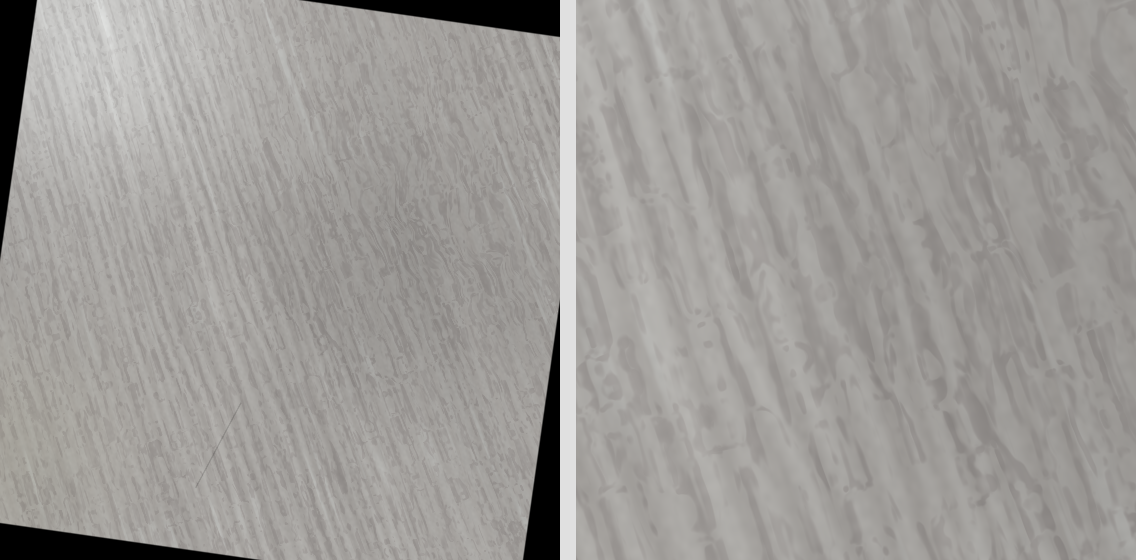
Left: the whole. Right: its middle third, enlarged.
Write a Shadertoy shader that draws this texture.

```glsl
// Pale grey wood board, turned slightly on a black ground.
// Sheared grain coordinates carry stretched value noise: broad light
// ridges, short dark pores and fine speckle, under soft uneven light.

const float BOARD_TILT = 0.1414;
const vec3 WARM_GREY = vec3(1.0, 0.978, 0.955);
const vec3 PALE_GREY = vec3(0.995, 0.995, 0.978);
const vec3 PORE_TINT = vec3(1.012, 0.975, 0.96);

float hash(vec2 p) {
    return fract(sin(dot(p, vec2(127.1, 311.7))) * 43758.5453);
}

float noise(vec2 p) {
    vec2 cell = floor(p);
    vec2 f = fract(p);
    f = f * f * (3.0 - 2.0 * f);
    float low = mix(hash(cell), hash(cell + vec2(1.0, 0.0)), f.x);
    float high = mix(hash(cell + vec2(0.0, 1.0)), hash(cell + vec2(1.0)), f.x);
    return mix(low, high, f.y);
}

float glow(vec2 p, vec2 center, float radius) {
    vec2 d = (p - center) / radius;
    return exp(-dot(d, d));
}

// x runs across the grain, y along it; the lean grows to the right
vec2 grainSpace(vec2 p) {
    return vec2(p.x + p.y * (0.34 + 0.1 * p.x), 0.34 * p.x - p.y);
}

// Light ridges: wavering stripes broken up by long streaks
float ridges(vec2 g) {
    float waver = noise(vec2(g.x * 14.0, g.y * 4.0)) * 0.022
                + noise(vec2(g.x * 40.0, g.y * 11.0)) * 0.006;
    float across = g.x + waver;
    float stripe = 0.5 + 0.5 * sin(across * 260.0 + 2.0 * sin(across * 23.0));
    float streak = noise(vec2(across * 85.0, g.y * 3.5));
    return 0.5 * stripe + 0.5 * streak;
}

// Short dashes lying along the grain
float pores(vec2 g, float density, float seed) {
    vec2 q = vec2(g.x * 190.0, g.y * 42.0 + 3.0 * noise(g * 60.0)) + seed;
    float n = 0.75 * noise(q) + 0.25 * noise(q * 1.9 + 17.0);
    return smoothstep(0.72 - density, 0.95 - density, n);
}

// Overall brightness: highlight at upper left, shade right of the middle
float lighting(vec2 p) {
    float light = 0.664 - 0.035 * p.x;
    light += 0.125 * glow(p, vec2(-0.34, 0.44), 0.27);
    light -= 0.055 * glow(p, vec2(0.17, 0.03), 0.26);
    light -= 0.045 * glow(p, vec2(-0.52, 0.08), 0.19);
    light -= 0.025 * glow(p, vec2(-0.45, -0.4), 0.25);
    return light;
}

float segment(vec2 p, vec2 a, vec2 b) {
    vec2 d = b - a;
    return length(p - a - d * clamp(dot(p - a, d) / dot(d, d), 0.0, 1.0));
}

vec3 wood(vec2 p) {
    vec2 g = grainSpace(p);

    // Calm figured zone on the right, strong ridges left of centre
    float calm = glow(vec2(g.x, p.y), vec2(0.31, 0.12), 0.24);
    float bold = exp(-pow((g.x + 0.12) / 0.19, 2.0)) + smoothstep(0.46, 0.58, g.x);
    float ridge = ridges(g);
    float strength = 0.035 + 0.06 * bold - 0.015 * calm;

    // Pores gather between the ridges and wander in the calm zone
    vec2 figured = g;
    figured.x += calm * (0.03 * noise(p * 17.0) + 0.012 * noise(p * 45.0));
    float density = 0.16 + 0.12 * (0.5 - ridge) + 0.05 * calm;
    vec2 crossed = figured + vec2(0.05 * g.y, 0.0);
    float pore = max(pores(figured, density, 0.0), 0.8 * pores(crossed, density, 71.0));
    pore *= 0.65 + 0.35 * noise(p * 20.0);

    // Rare long pale threads and fine surface speckle
    float thread = smoothstep(0.76, 0.95, noise(vec2(g.x * 110.0 + 9.0, g.y * 5.0)));
    float speckle = noise(vec2(g.x * 260.0, g.y * 170.0)) - 0.5;
    float mottle = noise(vec2(g.x * 16.0, g.y * 5.0) + 31.0) - 0.5;

    float tone = lighting(p) + strength * (ridge - 0.48) + 0.035 * thread;
    tone += 0.025 * speckle + 0.025 * mottle - 0.065 * pore;

    float paleness = clamp(0.6 * ridge + 0.5 * thread, 0.0, 1.0);
    float shine = glow(p, vec2(-0.35, 0.43), 0.27);
    vec3 tint = mix(WARM_GREY, PALE_GREY, paleness);
    tint = mix(tint, PORE_TINT, 0.6 * pore);
    tint = mix(tint, vec3(0.99, 1.0, 1.0), 0.6 * shine);
    tint.b -= 0.025 * glow(p, vec2(-0.5, -0.3), 0.2);

    // One faint hairline scratch
    float scratch = segment(p, vec2(-0.07, -0.22), vec2(-0.15, -0.37));
    tone -= 0.09 * (1.0 - smoothstep(0.0004, 0.002, scratch));
    return tone * tint;
}

void mainImage(out vec4 fragColor, in vec2 fragCoord) {
    vec2 p = fragCoord / iResolution.xy - 0.5;

    // Tilted square outline
    float c = cos(BOARD_TILT);
    float s = sin(BOARD_TILT);
    vec2 board = abs(vec2(c * p.x - s * p.y, s * p.x + c * p.y));
    float edge = max(board.x, board.y) - 0.5;
    float soft = 1.0 / iResolution.y;
    float inside = 1.0 - smoothstep(-soft, soft, edge);

    fragColor = vec4(wood(p) * inside, 1.0);
}
```
